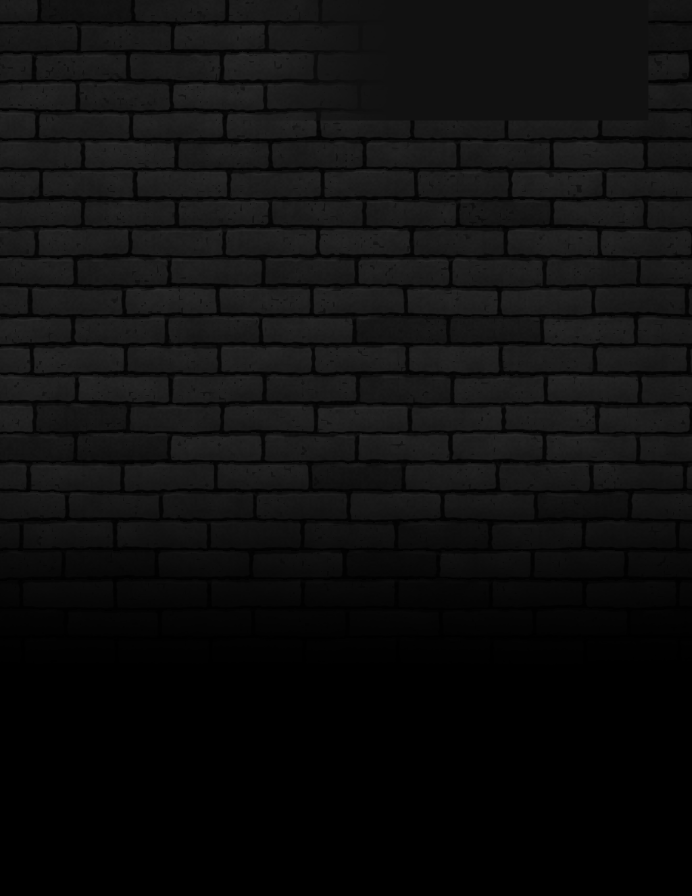
A WebGL 1 fragment shader for this texture:

```glsl
precision highp float;
// Dark brick wall fading to black below, with a soft flat panel at the top right.
uniform vec2 u_resolution;

// Lengths are fractions of the canvas height, measured from the top left.
const vec2 PITCH = vec2(0.1047, 0.03268);
const vec2 HALF_BRICK = vec2(0.0501, 0.0135);
const float FIRST_ROW = 0.0098;
const float EVEN_JOINT = 0.0430;
const float ODD_JOINT = 0.0909;
const float JOINT_BEND = 0.000046;
const float JOINT_WOBBLE = 0.0046;
const float CORNER = 0.0025;
const float BRICK_TONE = 0.122;
const float MORTAR_TONE = 0.060;
const float SHADOW_TONE = 0.018;
const float PANEL_TONE = 0.067;
const float PANEL_RIGHT = 0.937;   // fraction of the width
const float PANEL_BOTTOM = 0.1345;
const vec2 FADE = vec2(0.46, 0.765);

float hash(vec2 p) {
  return fract(sin(dot(p, vec2(127.1, 311.7))) * 43758.5453);
}

float noise(vec2 p) {
  vec2 i = floor(p);
  vec2 f = fract(p);
  f = f * f * (3.0 - 2.0 * f);
  return mix(mix(hash(i), hash(i + vec2(1.0, 0.0)), f.x),
             mix(hash(i + vec2(0.0, 1.0)), hash(i + 1.0), f.x), f.y);
}

float fbm(vec2 p) {
  float sum = 0.0;
  float amp = 0.5;
  for (int i = 0; i < 4; i++) {
    sum += amp * noise(p);
    p = p * 2.03 + 7.1;
    amp *= 0.5;
  }
  return sum;
}

float roundedBox(vec2 p, vec2 halfSize) {
  vec2 d = abs(p) - halfSize + CORNER;
  return length(max(d, 0.0)) + min(max(d.x, d.y), 0.0) - CORNER;
}

// Horizontal place of the first vertical joint in a row.
float firstJoint(float row) {
  float base = mix(EVEN_JOINT, ODD_JOINT, mod(row, 2.0));
  return base - JOINT_BEND * row * row + JOINT_WOBBLE * sin((row - 12.2) * 0.7854);
}

float wallTone(vec2 p, float pixel) {
  // Uneven courses and ragged brick edges
  vec2 ragged = vec2(noise(p * 170.0), noise(p * 170.0 + 31.0)) - 0.5;
  vec2 q = p + ragged * 0.0018;
  q.y += (noise(p * vec2(14.0, 40.0)) - 0.5) * 0.0025;

  float row = floor((q.y - FIRST_ROW) / PITCH.y + 0.5);
  float along = (q.x - firstJoint(row)) / PITCH.x;
  vec2 id = vec2(floor(along), row);
  vec2 local = vec2((fract(along) - 0.5) * PITCH.x,
                    q.y - FIRST_ROW - row * PITCH.y);
  local.y += (hash(id + 4.0) - 0.5) * 0.0012;
  local.y += local.x * (hash(id + 9.0) - 0.5) * 0.025;

  float edge = roundedBox(local, HALF_BRICK);
  float face = 1.0 - smoothstep(-pixel, pixel, edge);

  // Brick face: individual tone, stains, grain and pits
  float stain = fbm(p * 38.0 + id * 3.7);
  float grain = noise(p * 430.0) - 0.5;
  float brick = BRICK_TONE * (0.90 + 0.18 * hash(id));
  brick *= 0.84 + 0.34 * stain;
  brick *= 1.0 - 0.22 * step(0.87, hash(id + 21.0));
  brick += grain * 0.018;
  float pits = smoothstep(0.79, 0.92, noise(p * 290.0 + 13.0));
  brick *= 1.0 - 0.38 * pits * smoothstep(0.35, 0.6, stain);
  brick *= 1.0 - 0.14 * smoothstep(-0.006, 0.013, local.y);

  // Mortar: shadow below and beside bricks, broken light rim above
  float below = smoothstep(0.009, 0.0135, local.y);
  float beside = smoothstep(0.047, 0.050, abs(local.x));
  float mortar = mix(MORTAR_TONE, SHADOW_TONE, max(below, beside * 0.85));
  mortar += grain * 0.02;
  float rim = 1.0 - smoothstep(0.0, 0.0017 + pixel, abs(local.y + HALF_BRICK.y + 0.0004));
  rim *= smoothstep(0.42, 0.75, noise(p * vec2(55.0, 20.0) + 5.0));
  return mix(mortar, brick, face) + rim * 0.045;
}

void main() {
  vec2 uv = gl_FragCoord.xy / u_resolution;
  float pixel = 1.0 / u_resolution.y;
  float top = 1.0 - uv.y;
  vec2 p = vec2(gl_FragCoord.x * pixel, top);

  // Wall lighting
  float light = 1.0 - smoothstep(FADE.x, FADE.y, top);
  light *= mix(0.83, 1.0, smoothstep(0.0, 0.14, top));
  light *= 1.0 - 0.15 * smoothstep(0.82, 1.0, uv.x);
  vec2 glowOffset = (uv - vec2(0.38, 0.955)) / vec2(0.16, 0.065);
  light += 0.16 * exp(-dot(glowOffset, glowOffset));
  float tone = wallTone(p, pixel) * light;

  // Flat panel, dissolving into the wall on its left
  float inside = 1.0 - smoothstep(-pixel, pixel, top - PANEL_BOTTOM);
  inside *= 1.0 - smoothstep(-pixel, pixel, uv.x - PANEL_RIGHT);
  tone = mix(tone, PANEL_TONE, inside * smoothstep(0.32, 0.59, uv.x));

  gl_FragColor = vec4(vec3(clamp(tone, 0.0, 1.0)), 1.0);
}
```
